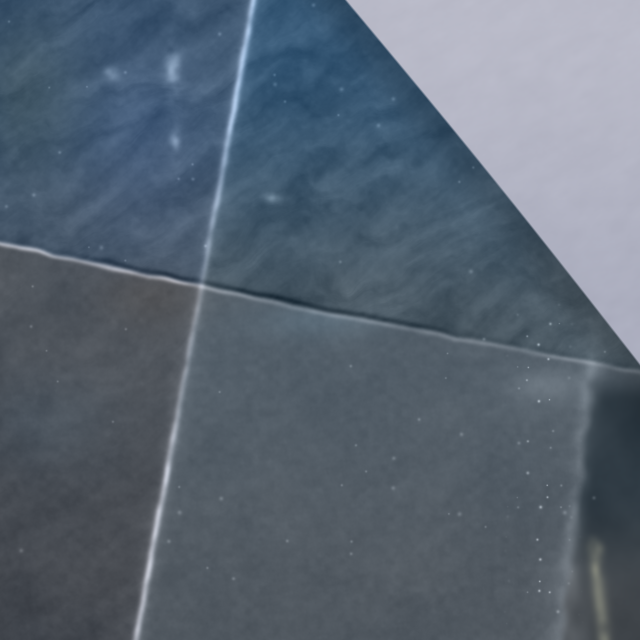
Write a Shadertoy shader that draws this texture.

```glsl
// Weathered slate paving cut off by a pale slab along a diagonal edge.
// Smooth colour gradients and layered value noise make the stone; curved
// distance lines make the worn joints, and hashed cells scatter the specks.

float hash(vec2 p) {
    return fract(sin(dot(p, vec2(127.1, 311.7))) * 43758.5453);
}

float noise(vec2 p) {
    vec2 i = floor(p), f = fract(p);
    f = f * f * (3.0 - 2.0 * f);
    return mix(mix(hash(i), hash(i + vec2(1, 0)), f.x),
               mix(hash(i + vec2(0, 1)), hash(i + vec2(1, 1)), f.x), f.y);
}

float fbm(vec2 p) {
    float sum = 0.0, amp = 0.5;
    for (int i = 0; i < 5; i++) {
        sum += amp * noise(p);
        p = mat2(1.6, 1.2, -1.2, 1.6) * p + 7.3;
        amp *= 0.5;
    }
    return sum;
}

// Soft elliptical spot: 1 at the centre, fading to 0.
float spot(vec2 p, vec2 centre, vec2 radius) {
    vec2 q = (p - centre) / radius;
    return exp(-dot(q, q));
}

// Soft line profile across distance d.
float ridge(float d, float width) {
    return exp(-d * d / (width * width));
}

// Small pale flecks, one candidate per cell.
float flecks(vec2 p, float density) {
    vec2 cell = floor(p);
    vec2 centre = 0.3 + 0.4 * vec2(hash(cell + 3.1), hash(cell + 8.7));
    float size = 0.07 + 0.1 * hash(cell + 5.5);
    return step(1.0 - density, hash(cell)) * ridge(length(fract(p) - centre), size);
}

void mainImage(out vec4 fragColor, in vec2 fragCoord) {
    vec2 uv = fragCoord / iResolution.xy;
    float wobble = (noise(uv * 35.0) - 0.5) * 0.004;

    // Signed distances to the joints; positive is above or to the right
    float across = (uv.y - (0.621 - 0.226 * uv.x + 0.025 * uv.x * uv.x)) * 0.977 + wobble;
    float upright = (uv.x - (0.212 + 0.185 * uv.y)) * 0.983 + wobble * 0.5;
    float rightJoint = uv.x - (0.874 + 0.122 * uv.y) + wobble * 2.0;
    float upper = smoothstep(-0.006, 0.006, across);
    float rightTile = smoothstep(-0.006, 0.006, upright);

    // Base gradients of the tiles
    vec3 lowerLeft = mix(vec3(0.27, 0.285, 0.31), vec3(0.30, 0.325, 0.355), smoothstep(0.0, 0.6, uv.y));
    vec3 lowerRight = mix(vec3(0.315, 0.345, 0.375), vec3(0.33, 0.375, 0.415), smoothstep(0.0, 0.5, uv.y));
    vec3 stone = mix(lowerLeft, lowerRight, rightTile);
    vec3 blueLeft = mix(vec3(0.27, 0.335, 0.405), vec3(0.24, 0.335, 0.435), smoothstep(0.58, 0.85, uv.y));
    vec3 blueRight = mix(vec3(0.29, 0.345, 0.385), vec3(0.215, 0.345, 0.46), smoothstep(0.45, 0.95, uv.y));
    stone = mix(stone, mix(blueLeft, blueRight, rightTile), upper);

    // Broad stains and lighter wear
    stone += vec3(0.03, 0.01, -0.01) * spot(uv, vec2(0.24, 0.54), vec2(0.08, 0.05));
    stone += vec3(0.0, -0.01, -0.05) * spot(uv, vec2(0.04, 0.85), vec2(0.09, 0.12));
    stone += vec3(0.04, 0.04, 0.06) * spot(uv, vec2(0.22, 0.77), vec2(0.11, 0.16));
    stone += vec3(0.03, 0.05, 0.06) * spot(uv, vec2(0.50, 0.50), vec2(0.10, 0.03)) * (1.0 - upper);
    stone += 0.09 * spot(uv, vec2(0.85, 0.40), vec2(0.06, 0.025));
    stone += vec3(0.0, 0.015, 0.025) * spot(uv, vec2(0.08, 0.34), vec2(0.10, 0.07));

    // Mottling, slanted ripples and fine grain
    float mottle = fbm(uv * 9.0) - 0.48;
    vec2 slant = mat2(0.87, -0.5, 0.5, 0.87) * uv;
    float ripple = fbm(slant * vec2(12.0, 38.0) + 3.0 * mottle) - 0.48;
    float calm = mix(0.55, 1.0, max(upper, 1.0 - rightTile));
    stone += calm * (mottle * vec3(0.09, 0.08, 0.07) + ripple * mix(0.06, 0.15, upper));
    stone += (fbm(uv * 90.0) - 0.48) * 0.05;

    // Dark tile beyond the faded right joint
    float darkTile = smoothstep(-0.006, 0.012, rightJoint) * (1.0 - upper);
    vec3 darkSlate = mix(vec3(0.27, 0.29, 0.31), vec3(0.19, 0.235, 0.27), smoothstep(0.05, 0.25, uv.y));
    stone = mix(stone, darkSlate + 0.12 * mottle, darkTile * smoothstep(0.43, 0.37, uv.y));
    stone += 0.09 * ridge(rightJoint, 0.014) * smoothstep(0.50, 0.42, uv.y) * (0.4 + noise(uv * 40.0));

    // Chalky streaks at the lower right corner
    float chalk = noise(uv * vec2(60.0, 25.0)) * smoothstep(0.20, 0.05, uv.y);
    stone += 0.12 * chalk * ridge(uv.x - 0.88, 0.035);
    float streak = ridge(uv.x - 0.945 + 0.115 * uv.y + wobble, 0.011) * smoothstep(0.17, 0.14, uv.y);
    stone = mix(stone, vec3(0.54, 0.55, 0.50), streak * (0.35 + 0.6 * noise(uv * 55.0)));

    // Cross joint: shadow above, worn pale lip below
    float wear = noise(uv * vec2(22.0, 30.0));
    float shade = smoothstep(0.08, 0.2, uv.x) * smoothstep(0.75, 0.55, uv.x);
    stone -= 0.13 * ridge(across - 0.006, 0.005) * (0.25 + shade * (0.4 + 0.6 * wear));
    float lip = mix(0.34, 0.13, smoothstep(0.20, 0.42, uv.x));
    stone += lip * ridge(across + 0.001, 0.0042) * (0.45 + 0.8 * wear) * vec3(1.05, 1.0, 1.0);

    // Upright joint: bright at both ends, worn away in the middle
    float ends = smoothstep(0.58, 0.85, uv.y) + smoothstep(0.42, 0.22, uv.y);
    float chips = 0.65 + 0.6 * noise(uv * vec2(30.0, 60.0));
    stone += (0.16 + 0.2 * ends) * chips * ridge(upright, 0.0055) * vec3(1.0, 0.98, 1.02);
    stone += 0.05 * ridge(upright, 0.016);

    // Scuffs and scattered flecks
    float scuff = spot(uv, vec2(0.27, 0.89), vec2(0.012, 0.035)) + spot(uv, vec2(0.175, 0.885), vec2(0.012))
                + spot(uv, vec2(0.273, 0.78), vec2(0.008, 0.014)) + spot(uv, vec2(0.43, 0.69), vec2(0.015, 0.008));
    stone += 0.22 * scuff * (0.3 + noise(uv * 90.0));
    float column = ridge(uv.x - 0.845, 0.035) * smoothstep(0.55, 0.48, uv.y);
    stone += flecks(uv * 48.0, 0.03) * 0.12 + flecks(uv * 60.0 + 9.0, 0.25) * column * 0.3;

    // Pale slab over the diagonal edge, with a narrow contact shadow
    float slabEdge = dot(uv - vec2(0.540, 1.0), vec2(0.778, 0.628)) - 0.004 * sin((uv.x - 0.54) * 6.8);
    stone *= 1.0 - 0.16 * smoothstep(-0.07, 0.0, slabEdge);
    vec3 slab = mix(vec3(0.67, 0.68, 0.745), vec3(0.725, 0.73, 0.785), smoothstep(0.45, 1.0, uv.y));
    slab += (fbm(slant * vec2(30.0, 50.0)) - 0.48) * 0.03;
    float soft = max(0.0022, 0.75 / iResolution.y);
    fragColor = vec4(mix(stone, slab, smoothstep(-soft, soft, slabEdge)), 1.0);
}
```
